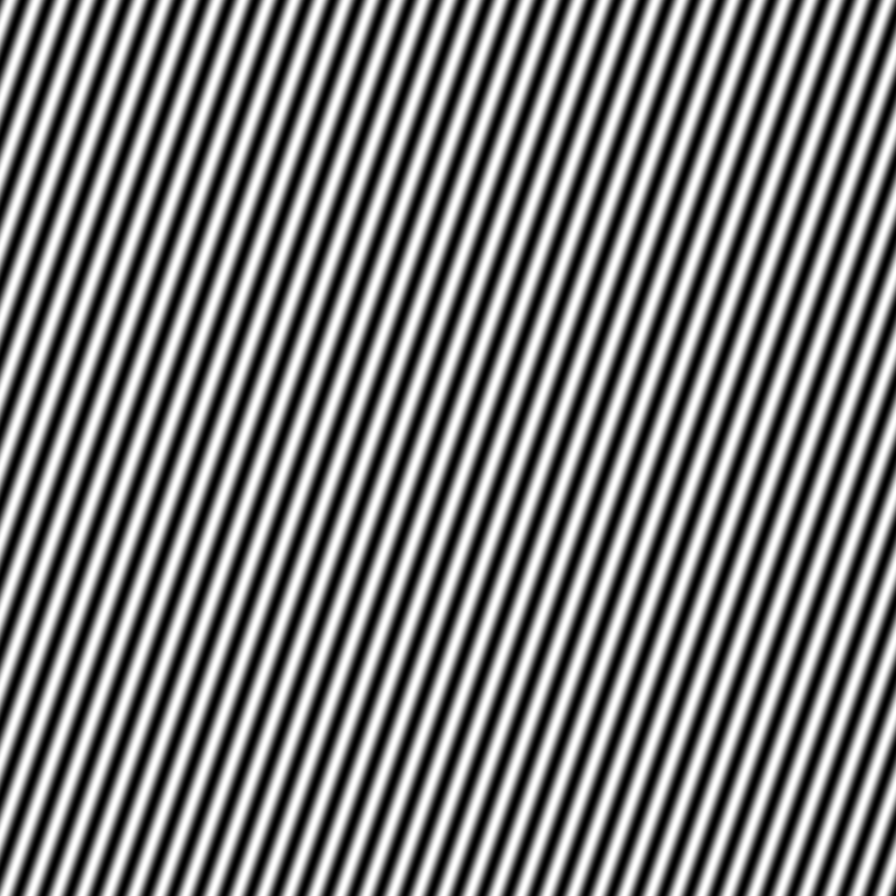
A three.js fragment shader for this pattern:

```glsl
// Fine diagonal grating of soft black and white stripes leaning to the right.
// Each stripe is one period of a sine wave, measured across the stripes
// along a tilted axis, and blended between a dark and a light tone.

varying vec2 vUv;

const float TAU = 6.2831853;
const float STRIPES_PER_UNIT = 36.8;   // periods per canvas width, across the stripes
const float TILT_DEGREES = 19.4;       // lean of the stripes from vertical
const float PHASE = 0.07;              // offset at the lower left, in periods
const vec3 DARK = vec3(0.0);
const vec3 LIGHT = vec3(1.0);

// Position across the stripes, counted in periods.
float stripeCoordinate(vec2 p) {
  float tilt = radians(TILT_DEGREES);
  vec2 across = vec2(cos(tilt), -sin(tilt));
  return dot(p, across) * STRIPES_PER_UNIT + PHASE;
}

// Smooth brightness profile of one stripe, from 0 to 1.
float sineProfile(float periods) {
  return 0.5 + 0.5 * sin(TAU * fract(periods));
}

void main() {
  float brightness = sineProfile(stripeCoordinate(vUv));
  gl_FragColor = vec4(mix(DARK, LIGHT, brightness), 1.0);
}
```
